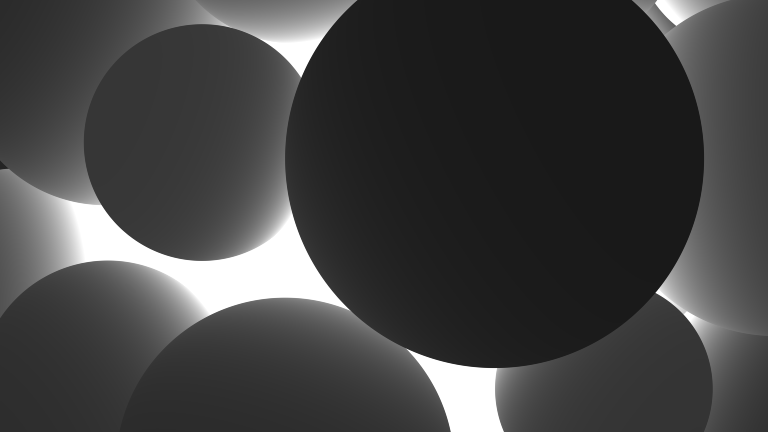
Reproduce this background procedurally as a WebGL 1 fragment shader.

```glsl
precision highp float;

uniform vec2 u_resolution;

const vec2 LIGHT = vec2(0.0);
const float RIM_WEIGHT = 0.3;

// White glow around the light, fading to a dark surround
float backdrop(vec2 p, vec2 light) {
    return mix(1.0, 0.14, smoothstep(0.66, 0.88, distance(p, light)));
}

// Backlit ball tone: shade holds base tone, glow gain and glow falloff
float ballTone(vec2 q, vec2 toLight, vec3 shade) {
    float depth = sqrt(max(1.0 - dot(q, q), 0.0));
    float facing = dot(q, toLight) - RIM_WEIGHT * depth;
    return min(shade.x + shade.y * exp(shade.z * (facing - 1.0)), 1.0);
}

// Lays a ball (centre, radius) over the tone behind it
float addBall(float behind, vec2 p, vec3 ball, vec3 shade, float pixel) {
    vec2 offset = p - ball.xy;
    float edge = length(offset) - ball.z;
    float cover = 1.0 - smoothstep(-0.6 * pixel, 0.6 * pixel, edge);
    float tone = ballTone(offset / ball.z, normalize(LIGHT - ball.xy), shade);
    return mix(behind, tone, cover);
}

void main() {
    float pixel = 1.0 / u_resolution.y;
    vec2 p = (gl_FragCoord.xy - 0.5 * u_resolution) * pixel;
    float tone = backdrop(p, LIGHT);

    // Far balls
    tone = addBall(tone, p, vec3(-0.854, -0.120, 0.230), vec3(0.18, 2.0, 1.8), pixel);
    tone = addBall(tone, p, vec3(0.940, -0.472, 0.347), vec3(0.15, 1.6, 3.0), pixel);
    tone = addBall(tone, p, vec3(0.836, 0.639, 0.255), vec3(0.20, 1.2, 2.0), pixel);
    tone = addBall(tone, p, vec3(0.500, 0.593, 0.162), vec3(0.15, 1.7, 1.5), pixel);

    // Middle balls
    tone = addBall(tone, p, vec3(-0.646, 0.361, 0.336), vec3(0.13, 2.0, 2.0), pixel);
    tone = addBall(tone, p, vec3(-0.201, 0.722, 0.324), vec3(0.20, 1.0, 2.5), pixel);
    tone = addBall(tone, p, vec3(0.907, 0.118, 0.396), vec3(0.18, 1.4, 2.5), pixel);
    tone = addBall(tone, p, vec3(0.509, -0.400, 0.252), vec3(0.20, 0.8, 3.0), pixel);
    tone = addBall(tone, p, vec3(-0.639, -0.403, 0.300), vec3(0.17, 1.0, 2.5), pixel);

    // Near balls
    tone = addBall(tone, p, vec3(-0.229, -0.581, 0.392), vec3(0.16, 0.45, 3.0), pixel);
    tone = addBall(tone, p, vec3(-0.421, 0.170, 0.274), vec3(0.21, 1.25, 3.3), pixel);
    tone = addBall(tone, p, vec3(0.256, 0.133, 0.485), vec3(0.095, 0.13, 2.2), pixel);

    gl_FragColor = vec4(vec3(tone), 1.0);
}
```
